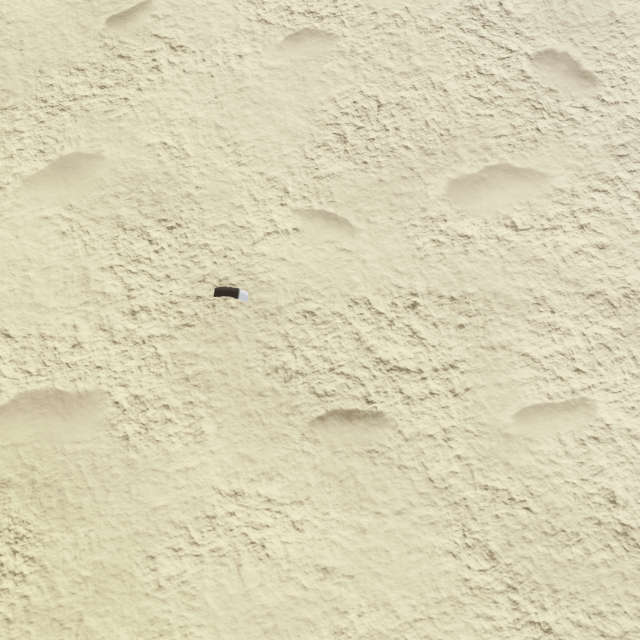
This texture is drawn by a three.js fragment shader. Its source:

```glsl
// Pale trodden beach sand: crumbly grains, smooth hollows and one bit of debris.
varying vec2 vUv;

#define CREVICE vec3(0.64, 0.59, 0.47)
#define SHADOW vec3(0.75, 0.71, 0.60)
#define DULL vec3(0.82, 0.78, 0.67)
#define SAND vec3(0.86, 0.84, 0.72)
#define BRIGHT vec3(0.90, 0.88, 0.77)
#define LIGHT_DIR vec2(0.18, 0.46)
#define CLUMP_SCALE 13.0
#define GRAIN_CONTRAST 1.05
#define HOLLOW_DEPTH 2.0
#define DEBRIS_POS vec2(0.362, 0.543)

float hash(vec2 p) {
  return fract(sin(dot(p, vec2(127.1, 311.7))) * 43758.5453);
}

vec2 gradient(vec2 cell) {
  float angle = 6.2832 * hash(cell);
  return vec2(cos(angle), sin(angle));
}

// Gradient noise, roughly -0.7 to 0.7
float noise(vec2 p) {
  vec2 i = floor(p), f = fract(p);
  vec2 u = f * f * f * (f * (f * 6.0 - 15.0) + 10.0);
  vec2 e = vec2(1.0, 0.0);
  float low = mix(dot(gradient(i), f), dot(gradient(i + e), f - e), u.x);
  float high = mix(dot(gradient(i + e.yx), f - e.yx),
                   dot(gradient(i + e.xx), f - e.xx), u.x);
  return mix(low, high, u.y);
}

// Rounded lumps separated by creases
float lumps(vec2 p) {
  float n = noise(p);
  return 0.85 * n + 0.6 * abs(n);
}

mat2 rotation(float a) {
  return mat2(cos(a), sin(a), -sin(a), cos(a));
}

// Slope towards the light, summed over clump and grain sizes
float grainRelief(vec2 p) {
  mat2 turn = rotation(0.65);
  vec2 q = p * CLUMP_SCALE, light = LIGHT_DIR;
  float relief = 0.0;
  for (int i = 0; i < 5; i++) {
    float k = float(i) - 2.7;
    float weight = 1.9 * exp(-0.19 * k * k);
    relief += weight * (lumps(q) - lumps(q + light));
    q = turn * q * 1.9 + 17.3;
    light = turn * light;
  }
  return relief;
}

// x: how far inside a hollow, y: its shading
vec2 hollows(vec2 uv) {
  vec2 wobble = 0.018 * vec2(noise(uv * 13.0), noise(uv * 13.0 + 40.0))
              + 0.005 * noise(uv * 55.0);
  vec2 result = vec2(0.0);
  for (int i = 0; i < 9; i++) {
    float id = float(i), row = floor(id / 3.0);
    vec2 jitter = vec2(hash(vec2(id, 3.0)), hash(vec2(id, 8.0)));
    vec2 centre = vec2((mod(id, 3.0) + 0.2 + 0.6 * jitter.x) / 3.0,
                       0.33 + 0.41 * row - 0.055 * row * row + 0.1 * (jitter.y - 0.5));
    float size = mix(0.075, 0.125, hash(vec2(id, 5.0))) * (1.0 - 0.17 * row);
    vec2 local = rotation(0.9 * (0.4 - jitter.y)) * (uv + wobble - centre) / size;
    local.y *= 2.3;
    float upper = smoothstep(-0.4, 0.7, local.y);
    float edge = mix(0.55, 0.14, upper);
    float inside = 1.0 - smoothstep(1.0 - edge, 1.0, length(local));
    float lip = smoothstep(0.8, 1.0, length(local)) - smoothstep(1.0, 1.35, length(local));
    result.x = max(result.x, inside);
    result.y += 0.5 * lip * upper - HOLLOW_DEPTH * inside * upper * mix(0.55, 1.0, jitter.x);
  }
  return result;
}

// Tone is in standard deviations around the main sand colour
vec3 sandColour(float tone) {
  vec3 c = mix(CREVICE, SHADOW, clamp((tone + 2.33) / 0.82, 0.0, 1.0));
  c = mix(c, DULL, clamp((tone + 1.51) / 0.72, 0.0, 1.0));
  c = mix(c, SAND, clamp((tone + 0.79) / 0.79, 0.0, 1.0));
  c = mix(c, BRIGHT, clamp(tone, 0.0, 1.0));
  return c * (1.0 + 0.025 * clamp(tone - 1.0, 0.0, 1.5) + 0.13 * clamp(tone + 2.33, -2.0, 0.0));
}

// Small dark stub with a pale tip, half sunk in the sand
vec3 addDebris(vec3 colour, vec2 uv) {
  vec2 p = rotation(0.16) * (uv - DEBRIS_POS);
  p.y += 6.0 * p.x * p.x + 0.002 * noise(uv * 120.0);
  vec2 d = abs(p) - vec2(0.024, 0.005);
  float dist = length(max(d, 0.0)) + min(max(d.x, d.y), 0.0) - 0.003;
  vec3 stub = mix(vec3(0.20, 0.17, 0.14), vec3(0.78, 0.79, 0.80), smoothstep(0.009, 0.014, p.x));
  stub += 0.12 * smoothstep(0.0, 0.008, p.y);
  return mix(colour, stub, 1.0 - smoothstep(-0.0015, 0.0015, dist));
}

void main() {
  // Ground recedes slightly towards the top
  vec2 ground = vec2((vUv.x - 0.5) * (1.0 + 0.35 * vUv.y), vUv.y * (1.15 + 0.3 * vUv.y));
  ground += 0.012 * vec2(noise(ground * 9.0), noise(ground * 9.0 + 21.0));

  vec2 hollow = hollows(vUv);
  float patches = noise(ground * 4.5 + 7.0) + 0.5 * noise(ground * 11.0);
  float rough = mix(0.5, 1.35, smoothstep(-0.45, 0.4, patches + 0.3 * (vUv.x - 0.5)));
  rough *= 1.0 - 0.75 * hollow.x;

  float pits = smoothstep(0.3, 0.6, noise(ground * vec2(48.0, 40.0) + 5.0));
  float tone = GRAIN_CONTRAST * rough * (grainRelief(ground) - 1.3 * pits);
  tone += hollow.y + 0.8 * noise(ground * 3.0 + 31.0) + 0.5 * noise(ground * 8.0 + 3.0) + 0.12;

  vec3 colour = sandColour(tone);
  colour.b += 0.03 * (vUv.x + vUv.y - 1.0);
  gl_FragColor = vec4(addDebris(colour, vUv), 1.0);
}
```
